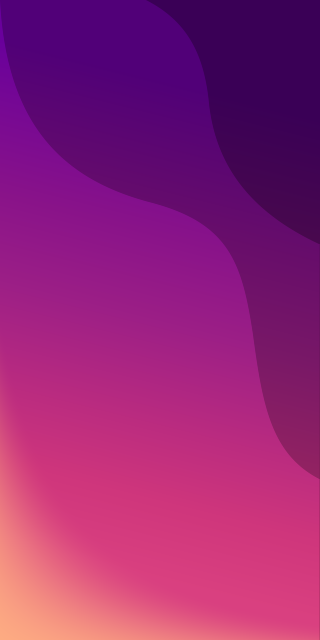
A WebGL 1 fragment shader for this background:

```glsl
precision highp float;
uniform vec2 u_resolution;

#define TILT 0.25
#define OUTER_SHADE 0.77
#define INNER_SHADE 0.72
#define GLOW_REACH 0.058
#define GLOW_OFFSET vec2(0.10, 0.07)
#define VIOLET vec3(0.41, 0.00, 0.61)
#define PURPLE vec3(0.53, 0.07, 0.54)
#define PLUM vec3(0.61, 0.12, 0.525)
#define MAGENTA vec3(0.73, 0.17, 0.50)
#define ROSE vec3(0.81, 0.21, 0.485)
#define PINK vec3(0.85, 0.25, 0.50)
#define PEACH vec3(1.00, 0.69, 0.51)

float ramp(float from, float to, float x) {
  return clamp((x - from) / (to - from), 0.0, 1.0);
}

vec2 bezier(vec2 a, vec2 b, vec2 c, vec2 d, float t) {
  float s = 1.0 - t;
  return s * s * s * a + 3.0 * s * s * t * b + 3.0 * s * t * t * c + t * t * t * d;
}

// Approximate signed distance to a descending curve, positive on its right
float curveSide(vec2 p, vec2 a, vec2 b, vec2 c, vec2 d) {
  float t = 0.5;
  float stepSize = 0.25;
  for (int i = 0; i < 16; i++) {
    t += bezier(a, b, c, d, t).y < p.y ? stepSize : -stepSize;
    stepSize *= 0.5;
  }
  float s = 1.0 - t;
  vec2 tangent = s * s * (b - a) + 2.0 * s * t * (c - b) + t * t * (d - c);
  return (p.x - bezier(a, b, c, d, t).x) * tangent.y / max(length(tangent), 1e-4);
}

float outerWave(vec2 p) {
  vec2 shoulder = vec2(0.234, 0.316);
  vec2 waist = vec2(0.395, 0.521);
  if (p.y < shoulder.y)
    return curveSide(p, vec2(0.0), vec2(0.010, 0.195), vec2(0.098, 0.280), shoulder);
  if (p.y < waist.y)
    return curveSide(p, shoulder, vec2(0.358, 0.348), vec2(0.378, 0.410), waist);
  return curveSide(p, waist, vec2(0.410, 0.632), vec2(0.423, 0.710), vec2(0.500, 0.749));
}

float innerWave(vec2 p) {
  vec2 waist = vec2(0.326, 0.156);
  if (p.y < waist.y)
    return curveSide(p, vec2(0.228, 0.0), vec2(0.293, 0.033), vec2(0.318, 0.085), waist);
  return curveSide(p, waist, vec2(0.336, 0.267), vec2(0.401, 0.336), vec2(0.500, 0.382));
}

// Tilted gradient from violet at the top to pink at the bottom
vec3 backdrop(vec2 p) {
  float depth = p.y - TILT * p.x;
  vec3 color = mix(VIOLET, PURPLE, ramp(0.06, 0.29, depth));
  color = mix(color, PLUM, ramp(0.29, 0.44, depth));
  color = mix(color, MAGENTA, ramp(0.44, 0.60, depth));
  color = mix(color, ROSE, ramp(0.60, 0.72, depth));
  return mix(color, PINK, ramp(0.72, 0.84, depth));
}

// Hyperbolic glow hugging the left and bottom edges
float cornerGlow(vec2 p) {
  vec2 corner = vec2(p.x, 1.0 - p.y) + GLOW_OFFSET;
  return 1.0 - smoothstep(0.0, GLOW_REACH, corner.x * corner.y);
}

void main() {
  // Canvas is 0.5 wide and 1 high, with y measured down from the top
  vec2 uv = gl_FragCoord.xy / u_resolution;
  vec2 p = vec2(0.5 * uv.x, 1.0 - uv.y);
  float soft = 0.6 / u_resolution.y;

  vec3 color = mix(backdrop(p), PEACH, cornerGlow(p));
  color *= mix(1.0, OUTER_SHADE, smoothstep(-soft, soft, outerWave(p)));
  color *= mix(1.0, INNER_SHADE, smoothstep(-soft, soft, innerWave(p)));
  gl_FragColor = vec4(color, 1.0);
}
```
